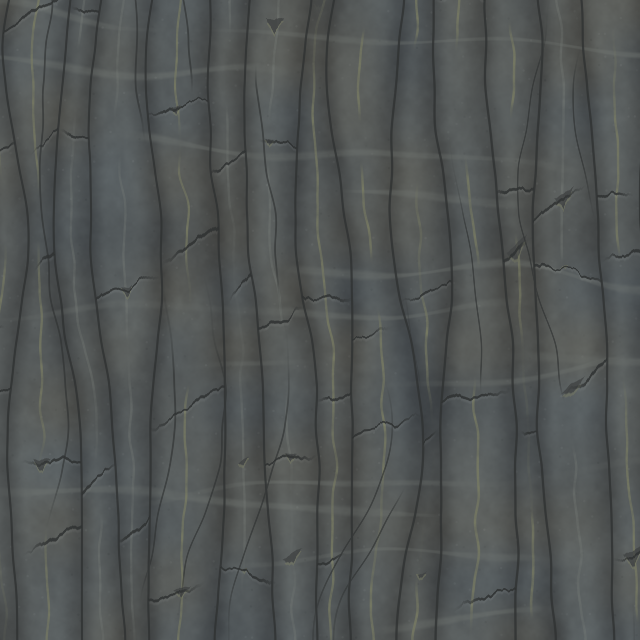
Give the GLSL for this texture, as a three.js fragment shader.

```glsl
// Weathered slate-grey bark: wobbling upright ribs parted by dark grooves,
// crossed by slanted cracks and pale wisps, with thin yellowish veins.
// Ribs are jittered 1D cells; cracks and chips repeat in rows per rib.
#define RIBS 13.5
#define CRACK_ROWS 4.6
#define GROOVE_WIDTH 0.0017
#define VEIN_WIDTH 0.0019
#define WISP_STRENGTH 0.30
#define GRAIN 0.62
#define DEEP vec3(0.262, 0.272, 0.272)
#define PALE vec3(0.385, 0.405, 0.402)
#define LINE_COLOR vec3(0.185, 0.195, 0.195)
#define VEIN_COLOR vec3(0.475, 0.485, 0.385)
#define DUST_COLOR vec3(0.475, 0.495, 0.475)

varying vec2 vUv;

float hash(vec2 p) {
  vec3 q = fract(vec3(p.xyx) * 0.1031);
  q += dot(q, q.yzx + 33.33);
  return fract((q.x + q.y) * q.z);
}

float noise(vec2 p) {
  vec2 i = floor(p), f = fract(p);
  f = f * f * (3.0 - 2.0 * f);
  return mix(mix(hash(i), hash(i + vec2(1.0, 0.0)), f.x),
             mix(hash(i + vec2(0.0, 1.0)), hash(i + 1.0), f.x), f.y);
}

float fbm(vec2 p) {
  float sum = 0.0, amp = 0.5;
  for (int i = 0; i < 5; i++) {
    sum += amp * noise(p);
    p = p * 2.03 + 17.7;
    amp *= 0.53;
  }
  return sum;
}

// Position of one groove, in rib units
float groove(float i, float y, float seed) {
  float row = i * 17.0 + seed;
  return i + 0.6 * (hash(vec2(row, 5.0)) - 0.5)
    + 0.75 * (noise(vec2(row, y * 3.2 + 40.0)) - 0.5)
    + 0.09 * (noise(vec2(row, y * 15.0 + 90.0)) - 0.5);
}

// Distances to the left and right groove, and the rib number
vec3 ribs(vec2 p, float count, float seed) {
  float x = p.x * count + 20.0 + 0.9 * noise(vec2(p.x * 2.0 + seed, p.y * 2.6));
  float base = floor(x), left = 9.0, right = 9.0, id = base;
  for (int k = -2; k <= 2; k++) {
    float i = base + float(k), d = x - groove(i, p.y, seed);
    if (d >= 0.0 && d < left) { left = d; id = i; }
    if (d < 0.0) right = min(right, -d);
  }
  return vec3(vec2(left, right) / count, id);
}

// Crack darkness, lit lower lip, and chip (x, y, z) with chip rim in w
vec4 cracks(vec2 p, vec3 rib) {
  vec4 mark = vec4(0.0);
  float w = rib.x + rib.y, u = rib.x / w, row = floor(p.y * CRACK_ROWS);
  for (int k = -1; k <= 1; k++) {
    float r = row + float(k);
    vec2 seed = vec2(rib.z * 3.0 + 7.0, r + 50.0);
    float y0 = (r + 0.15 + 0.7 * hash(seed)) / CRACK_ROWS;
    float slope = 1.3 * (hash(seed + 11.3) - 0.28);
    float ragged = fbm(vec2(p.x * 45.0, r * 5.0 + rib.z * 13.0)) - 0.5;
    float d = p.y - y0 - slope * (u - 0.5) * w - 0.025 * ragged;
    d /= sqrt(1.0 + slope * slope);
    float side = hash(seed + 23.1) < 0.5 ? u : 1.0 - u;
    float fade = step(hash(seed + 31.7), 0.68)
      * smoothstep(-0.25, 0.2, side - 0.6 * hash(seed + 41.9));
    float wide = mix(0.0006, 0.0026, noise(p * 38.0 + r));
    mark.x = max(mark.x, fade * (1.0 - smoothstep(wide * 0.5, wide + 0.0012, abs(d))));
    mark.y = max(mark.y, fade * (1.0 - smoothstep(0.0, 0.004, abs(d + wide + 0.002))));
    // Down-pointing chip where the crack meets the vein
    vec2 q = vec2((u - 0.47) * w, d);
    float size = 0.004 + 0.009 * hash(seed + 53.3);
    float chip = max(q.y, abs(q.x) * 0.75 - q.y * 0.6) - size * 0.6 + 0.008 * ragged;
    float on = step(hash(seed + 61.1), 0.36) * smoothstep(0.03, 0.05, w);
    mark.z = max(mark.z, on * (1.0 - smoothstep(-0.001, 0.001, chip)));
    mark.w = max(mark.w, on * (1.0 - smoothstep(0.0004, 0.0018, abs(chip - 0.001))) * step(q.y, 0.002));
  }
  return mark;
}

// Pale dusty streaks running roughly across
float wisps(vec2 p) {
  float sum = 0.0;
  for (int i = 0; i < 13; i++) {
    float n = float(i), h = hash(vec2(n, 77.0));
    float y = (n + h) / 13.0 + 0.22 * (hash(vec2(n, 81.0)) - 0.5) * (p.x - 0.5)
      + 0.045 * (noise(vec2(p.x * 5.0, n * 9.0)) - 0.5);
    float wide = mix(0.003, 0.011, noise(vec2(p.x * 9.0, n * 3.0 + 30.0)));
    float patchy = smoothstep(0.48, 0.78, noise(vec2(p.x * 4.0 + h * 30.0, n * 7.0)));
    sum += patchy * (1.0 - smoothstep(wide * 0.2, wide, abs(p.y - y)));
  }
  return min(sum, 1.0) * (0.4 + 0.9 * fbm(p * vec2(20.0, 70.0)));
}

void main() {
  vec2 p = vUv;
  vec3 rib = ribs(p, RIBS, 3.0), fine = ribs(p, 9.0, 211.0);
  float w = rib.x + rib.y, u = rib.x / w;
  float blotch = fbm(p * vec2(13.0, 8.0)), grit = fbm(p * 75.0 + 9.0);

  // Rounded rib tone with mottling
  float rounded = smoothstep(-0.004, 0.028, rib.x) * smoothstep(-0.004, 0.042, rib.y);
  float tone = 0.07 + 0.60 * rounded + 0.20 * (hash(vec2(rib.z, 8.0)) - 0.5)
    + GRAIN * (blotch - 0.47) + 0.28 * (grit - 0.48);
  vec3 color = mix(DEEP, PALE, clamp(tone, -0.15, 1.15));
  color += vec3(0.011, 0.002, -0.011) * (2.0 * noise(p * 11.0 + 60.0) - 1.0);

  // Wisps and scattered specks
  color = mix(color, DUST_COLOR, WISP_STRENGTH * wisps(p));
  vec2 cell = floor(p * 85.0), spot = fract(p * 85.0) - 0.3 - 0.4 * vec2(hash(cell), hash(cell + 7.0));
  float speck = step(0.88, hash(cell + 19.0)) * (1.0 - smoothstep(0.06, 0.24, length(spot)));
  color += 0.05 * speck * (hash(cell + 29.0) - 0.4);

  // Broken vein down the rib, yellow on some and grey on others
  float drift = 0.008 * (noise(vec2(rib.z * 9.0, p.y * 22.0)) - 0.5);
  float vein = 1.0 - smoothstep(VEIN_WIDTH * 0.4, VEIN_WIDTH * 1.5, abs((u - 0.47) * w + drift));
  vein *= smoothstep(0.25, 0.6, noise(vec2(rib.z * 5.0, p.y * 9.0))) * smoothstep(0.025, 0.05, w);
  float yellow = step(0.4, hash(vec2(rib.z, 33.0)));
  color = mix(color, mix(DUST_COLOR, VEIN_COLOR, yellow), vein * (0.3 + 0.35 * yellow) * (0.5 + grit));

  // Cracks, chips and grooves
  vec4 mark = cracks(p, rib);
  color += 0.035 * mark.y;
  color = mix(color, DEEP * 0.93, 0.75 * mark.z);
  color = mix(color, VEIN_COLOR, 0.45 * mark.w);
  color = mix(color, LINE_COLOR, 0.85 * mark.x);
  float edge = min(rib.x, rib.y), hair = min(fine.x, fine.y);
  float line = 1.0 - smoothstep(GROOVE_WIDTH * 0.4, GROOVE_WIDTH * 1.6, edge);
  float split = 1.0 - smoothstep(0.0004, 0.0022, hair);
  split *= smoothstep(0.45, 0.65, noise(p * vec2(7.0, 4.0) + 21.0));
  color = mix(color, LINE_COLOR, max(0.8 * line, 0.65 * split));
  gl_FragColor = vec4(color, 1.0);
}
```
